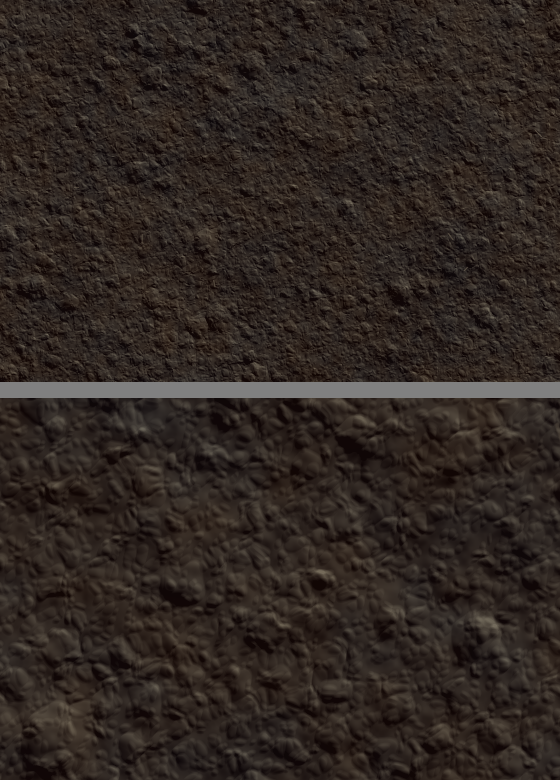
Top, the full canvas; bottom, a detail of the centre.
Give the GLSL for this texture, as a Shadertoy shader.

```glsl
// Dark crumbly soil: layers of jittered clods over a noisy ground form a height
// field, lit from the upper right by its slope, with soft shadows in the hollows.
// Broad slanting patches vary the tone, and a few pale straws lie on top.

#define LIGHT_DIR vec2(0.50, 0.86)
#define LIGHT_STEP 0.003
#define SHADOW_STEP 0.014
#define BASE_TONE 0.152
#define RELIEF_GAIN 0.088
#define SHADOW_GAIN 0.060
#define PATCH_GAIN 0.080
#define CLOD_BULGE 0.62
#define STRAW_COUNT 16
#define STRAW_COLOR vec3(0.40, 0.36, 0.30)

float hash(vec2 p) {
    return fract(sin(dot(p, vec2(127.1, 311.7))) * 43758.55);
}

vec2 hash2(vec2 p) {
    return vec2(hash(p), hash(p + 47.3));
}

float noise(vec2 p) {
    vec2 i = floor(p), f = fract(p);
    f = f * f * (3.0 - 2.0 * f);
    float low = mix(hash(i), hash(i + vec2(1, 0)), f.x);
    float high = mix(hash(i + vec2(0, 1)), hash(i + vec2(1, 1)), f.x);
    return mix(low, high, f.y);
}

// Height of one layer of rounded clods; density is the share of filled cells
float clods(vec2 p, float frequency, float density) {
    vec2 q = p * frequency + frequency * 1.37;
    vec2 cell = floor(q);
    float height = 0.0;
    for (int y = -1; y <= 1; y++) {
        for (int x = -1; x <= 1; x++) {
            vec2 id = cell + vec2(x, y);
            if (hash(id + 9.7) > density) continue;
            vec2 offset = q - id - hash2(id);
            float radius = mix(0.28, 0.56, hash(id + 23.1));
            float dome = 1.0 - dot(offset, offset) / (radius * radius);
            height = max(height, dome * radius);
        }
    }
    return CLOD_BULGE * height / frequency;
}

// Ground relief plus clods from large to fine, with ragged outlines
float soilHeight(vec2 p) {
    vec2 warp = vec2(noise(p * 65.0), noise(p * 65.0 + 31.0)) - 0.5;
    vec2 q = p + 0.009 * warp;
    float height = 0.012 * noise(p * 25.0) + 0.006 * noise(p * 90.0 + 5.0);
    height += clods(q, 15.0, 0.12);
    height += clods(q, 31.0, 0.35);
    height += clods(q, 62.0, 0.60);
    height += clods(q, 112.0, 0.92);
    return height;
}

// Slanting light and dark patches, roughly centred on zero
float patches(vec2 p) {
    vec2 q = vec2(0.88 * p.x - 0.47 * p.y, 0.47 * p.x + 0.88 * p.y);
    q *= vec2(4.5, 10.0);
    float broad = noise(q) + 0.6 * noise(q * 2.3 + 17.0) + 0.3 * noise(q * 5.1 + 41.0);
    return broad / 1.9 - 0.5;
}

// Coverage of short, thin straws scattered over the canvas
float straws(vec2 p, float aspect) {
    float coverage = 0.0;
    for (int i = 0; i < STRAW_COUNT; i++) {
        vec2 seed = vec2(float(i) * 3.1, 8.3);
        vec2 center = hash2(seed) * vec2(aspect, 1.0);
        float angle = 6.283 * hash(seed + 5.9);
        float halfLength = mix(0.004, 0.012, hash(seed + 2.2));
        vec2 axis = vec2(cos(angle), sin(angle));
        vec2 offset = p - center;
        float along = clamp(dot(offset, axis), -halfLength, halfLength);
        float dist = length(offset - axis * along);
        float strength = mix(0.3, 0.8, hash(seed + 7.4));
        coverage = max(coverage, strength * (1.0 - smoothstep(0.0005, 0.0028, dist)));
    }
    return coverage;
}

// Brown ramp from near black to dusty tan
vec3 soilColor(float tone, float warmth) {
    vec3 color = vec3(tone * 0.99 + 0.036, tone, tone * 0.85 + 0.003);
    return color + warmth * vec3(0.014, -0.002, -0.016);
}

void mainImage(out vec4 fragColor, in vec2 fragCoord) {
    vec2 p = fragCoord / iResolution.y;
    float aspect = iResolution.x / iResolution.y;

    // Relief light and cast shadow
    float height = soilHeight(p);
    float slope = (height - soilHeight(p + LIGHT_DIR * LIGHT_STEP)) / LIGHT_STEP;
    float rise = (soilHeight(p + LIGHT_DIR * SHADOW_STEP) - height) / SHADOW_STEP;
    float shadow = clamp(rise, 0.0, 1.0);

    // Tone from light, shadow, patches and fine dust
    float tone = BASE_TONE + RELIEF_GAIN * slope - SHADOW_GAIN * shadow;
    tone += PATCH_GAIN * patches(p) + 0.04 * (noise(p * 170.0) - 0.5);
    tone = clamp(tone, 0.025, 0.42);

    float warmth = noise(p * 9.0 + 60.0) + noise(p * 34.0 + 80.0) - 1.0;
    vec3 color = soilColor(tone, warmth);
    color = mix(color, STRAW_COLOR, straws(p, aspect));
    fragColor = vec4(color, 1.0);
}
```
